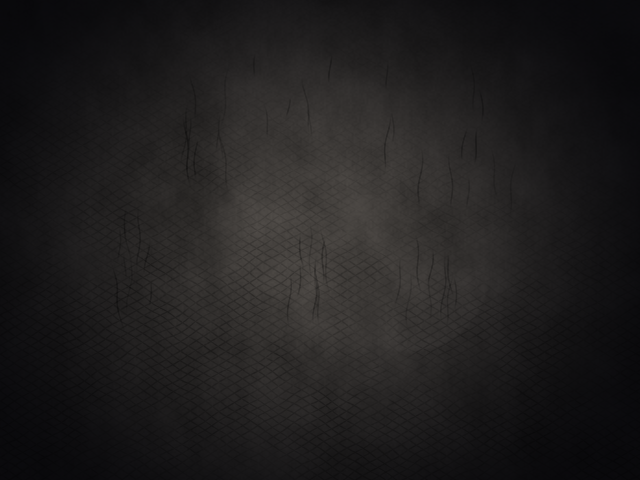
Reproduce this texture procedurally as a WebGL 1 fragment shader.

```glsl
precision highp float;
// Dark worn surface: warm central glow, faint diamond mesh, stains and scratches.
uniform vec2 u_resolution;

const vec3 EDGE_COLOR = vec3(0.038, 0.037, 0.047);
const vec3 GLOW_COLOR = vec3(0.262, 0.248, 0.235);
const vec2 GLOW_CENTER = vec2(0.485, 0.50);
const vec2 GLOW_SCALE = vec2(2.0, 1.7);
const vec2 MESH_CELL = vec2(0.0315, 0.0195);
const float MESH_HALF_WIDTH = 0.0011;
const float MESH_STRENGTH = 0.27;
const float SCRATCH_HALF_WIDTH = 0.0007;
const float SCRATCH_STRENGTH = 0.30;
const float STAIN_STRENGTH = 0.34;
const float GRAIN_STRENGTH = 0.10;
const vec2 RING_CENTER = vec2(0.851, 0.436);
const float RING_RADIUS = 0.168;

float hash(vec2 p) {
  return fract(sin(dot(p, vec2(127.1, 311.7))) * 43758.5453);
}

float noise(vec2 p) {
  vec2 i = floor(p);
  vec2 f = fract(p);
  f = f * f * (3.0 - 2.0 * f);
  return mix(mix(hash(i), hash(i + vec2(1.0, 0.0)), f.x),
             mix(hash(i + vec2(0.0, 1.0)), hash(i + vec2(1.0, 1.0)), f.x), f.y);
}

float fbm(vec2 p) {
  float sum = 0.0;
  float amp = 0.5;
  for (int i = 0; i < 5; i++) {
    sum += amp * noise(p);
    p = mat2(1.6, 1.2, -1.2, 1.6) * p + 7.3;
    amp *= 0.5;
  }
  return sum;
}

// Soft elliptical patch
float blob(vec2 p, vec2 center, vec2 size) {
  vec2 d = (p - center) / size;
  return exp(-dot(d, d));
}

// Two crossing families of parallel lines, bent slightly by noise
float diamondMesh(vec2 p, float pixel) {
  vec2 warp = vec2(noise(p * 24.0), noise(p * 24.0 + 31.0)) - 0.5;
  vec2 q = (p + 0.007 * warp + vec2(0.0, 0.03 * p.x)) / MESH_CELL;
  vec2 lines = abs(fract(vec2(q.x + q.y, q.x - q.y)) - 0.5);
  vec2 dist = lines / length(1.0 / MESH_CELL);
  vec2 cover = 1.0 - smoothstep(MESH_HALF_WIDTH - 0.5 * pixel,
                                MESH_HALF_WIDTH + 0.8 * pixel, dist);
  cover *= vec2(0.55 + 0.45 * noise(p * 50.0), 0.5 + 0.5 * noise(p * 45.0 + 9.0));
  return max(cover.x, cover.y);
}

// Scattered, nearly vertical strokes around a center
float scratches(vec2 p, vec2 center, vec2 spread, float pixel) {
  float sum = 0.0;
  for (int i = 0; i < 9; i++) {
    vec2 seed = center * 17.0 + float(i) * 3.7;
    vec2 jitter = vec2(hash(seed), hash(seed + 5.1)) - 0.5;
    vec2 d = p - center - 2.0 * spread * jitter;
    float slant = 0.3 * (hash(seed + 9.2) - 0.5);
    float halfLength = 0.02 + 0.06 * hash(seed + 2.6);
    float x = abs(d.x - slant * d.y - 0.003 * sin(d.y * 60.0 + float(i)));
    float line = 1.0 - smoothstep(SCRATCH_HALF_WIDTH, SCRATCH_HALF_WIDTH + pixel, x);
    float ends = 1.0 - smoothstep(0.4 * halfLength, halfLength, abs(d.y));
    sum += line * ends * (0.4 + 0.6 * hash(seed + 4.4));
  }
  return min(sum, 1.0);
}

void main() {
  vec2 uv = gl_FragCoord.xy / u_resolution;
  vec2 p = gl_FragCoord.xy / u_resolution.y;
  float pixel = 1.0 / u_resolution.y;

  // Broad vignette
  float radius = length((uv - GLOW_CENTER) * GLOW_SCALE);
  float light = 1.0 - smoothstep(0.05, 1.2, radius);

  // Bright worn patches and dark stains
  float cloud = fbm(p * 7.0 + 2.0);
  float tone = 1.0 + STAIN_STRENGTH * (cloud - 0.5);
  tone += 0.24 * (fbm(p * vec2(32.0, 22.0)) - 0.5);
  tone += 0.16 * blob(p, vec2(0.63, 0.41), vec2(0.09, 0.08));
  tone += 0.13 * blob(p, vec2(0.54, 0.54), vec2(0.06, 0.05));
  tone += 0.13 * blob(p, vec2(0.76, 0.56), vec2(0.10, 0.06));
  tone += 0.10 * blob(p, vec2(0.80, 0.29), vec2(0.10, 0.05));
  tone += 0.08 * blob(p, vec2(0.69, 0.80), vec2(0.16, 0.08));
  tone -= 0.19 * blob(p, vec2(0.41, 0.53), vec2(0.07, 0.16));
  tone -= 0.12 * blob(p, vec2(0.41, 0.74), vec2(0.05, 0.12));
  tone -= 0.13 * blob(p, vec2(0.90, 0.52), vec2(0.10, 0.05));
  tone -= 0.09 * blob(p, vec2(0.64, 0.58), vec2(0.05, 0.04));

  // Faint lower-right arc of a round stain
  vec2 fromRing = p - RING_CENTER;
  float inside = 1.0 - smoothstep(-0.003, 0.004, length(fromRing) - RING_RADIUS);
  float arcSide = smoothstep(-0.02, 0.15, fromRing.x - 0.6 * fromRing.y);
  tone += 0.11 * inside * arcSide * (1.0 - smoothstep(-0.03, 0.03, fromRing.y));

  // Mesh is clearest low and left, broken up by wear
  float meshFade = mix(1.0, 0.2, smoothstep(0.35, 0.85, p.y + 0.22 * (p.x - 0.5)));
  float wear = smoothstep(0.25, 0.62, fbm(p * 9.0 + 15.0));
  tone -= MESH_STRENGTH * diamondMesh(p, pixel) * meshFade * (0.35 + 0.65 * wear);

  // Scratch clusters
  float marks = scratches(p, vec2(0.89, 0.42), vec2(0.06, 0.05), pixel);
  marks += scratches(p, vec2(0.64, 0.42), vec2(0.05, 0.06), pixel);
  marks += scratches(p, vec2(0.42, 0.75), vec2(0.06, 0.10), pixel);
  marks += scratches(p, vec2(0.27, 0.46), vec2(0.05, 0.08), pixel);
  marks += scratches(p, vec2(0.68, 0.79), vec2(0.15, 0.09), pixel);
  marks += scratches(p, vec2(0.97, 0.70), vec2(0.10, 0.12), pixel);
  tone -= SCRATCH_STRENGTH * min(marks, 1.0);

  // Fine grain
  tone += GRAIN_STRENGTH * (noise(p * 260.0) - 0.5);

  vec3 color = mix(EDGE_COLOR, GLOW_COLOR, light) * tone;
  gl_FragColor = vec4(clamp(color, 0.0, 1.0), 1.0);
}
```
